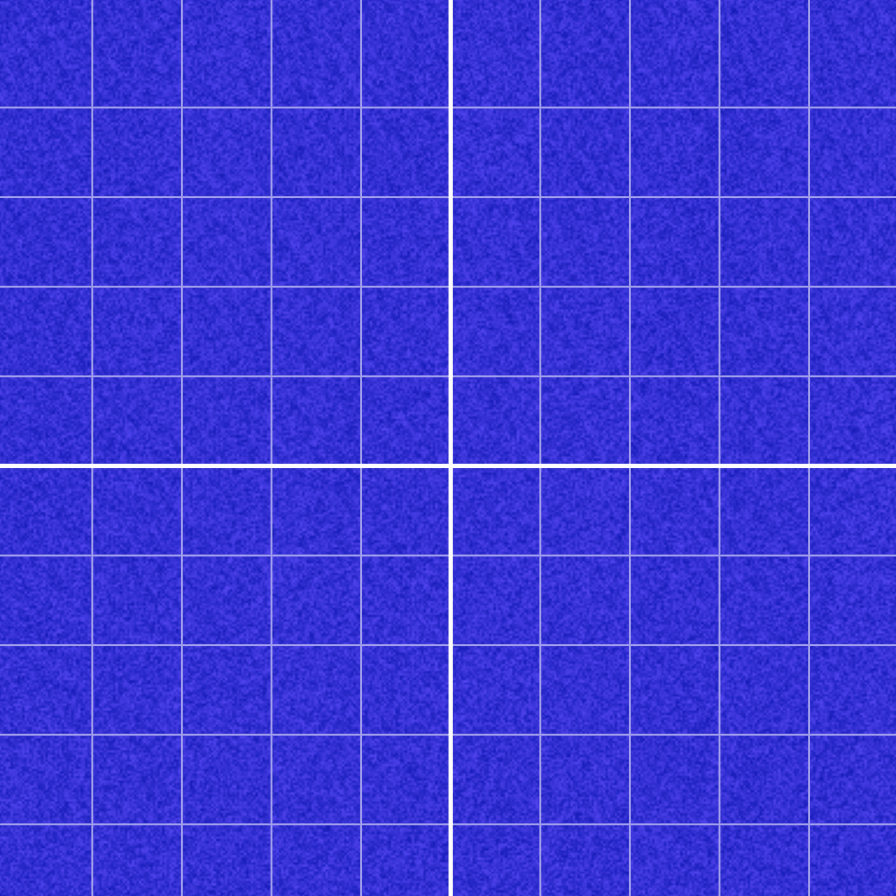
This pattern is drawn by a WebGL 1 fragment shader. Its source:

```glsl
precision highp float;
// Blue grainy graph paper: a ten-cell grid of fine pale lines with two bold white axes.

uniform vec2 u_resolution;

float hash(vec2 p) {
    return fract(sin(dot(p, vec2(12.9898, 78.233))) * 43758.5453);
}

// Value noise whose lattice wraps after "period" cells.
float wrappedNoise(vec2 uv, float period) {
    vec2 cell = floor(uv * period);
    vec2 f = fract(uv * period);
    f = f * f * (3.0 - 2.0 * f);
    vec2 a = mod(cell, period);
    vec2 b = mod(cell + 1.0, period);
    return mix(mix(hash(a), hash(vec2(b.x, a.y)), f.x),
               mix(hash(vec2(a.x, b.y)), hash(b), f.x), f.y);
}

// Antialiased coverage of the vertical (x) and horizontal (y) line.
vec2 lineCoverage(vec2 distance, float width, vec2 pixel) {
    return clamp((0.5 * width - distance) / pixel + 0.5, 0.0, 1.0);
}

void main() {
    vec2 uv = gl_FragCoord.xy / u_resolution;
    vec2 pixel = 1.0 / u_resolution;

    // Paper with fine two-scale grain
    float grain = 0.6 * wrappedNoise(uv, 384.0)
                + 0.4 * wrappedNoise(uv, 230.0) - 0.5;
    vec3 color = vec3(0.205, 0.19, 0.83) + grain * vec3(0.25, 0.17, 0.23);

    // Wrapped offset from the axes, and the nearest grid line
    vec2 offset = fract(uv - vec2(0.503, 0.48) + 0.5) - 0.5;
    vec2 index = floor(offset * 10.0 + 0.5);

    // Fine lines, left out where the grid wraps half a canvas from the axes
    vec2 fine = lineCoverage(abs(offset - index / 10.0), 0.0021, pixel);
    fine *= 1.0 - step(4.5, abs(index));
    color = mix(color, vec3(0.64, 0.63, 0.93), max(fine.x, fine.y));

    // Bold axes
    vec2 bold = lineCoverage(abs(offset), 0.0048, pixel);
    color = mix(color, vec3(0.99, 0.99, 1.0), max(bold.x, bold.y));

    gl_FragColor = vec4(color, 1.0);
}
```
